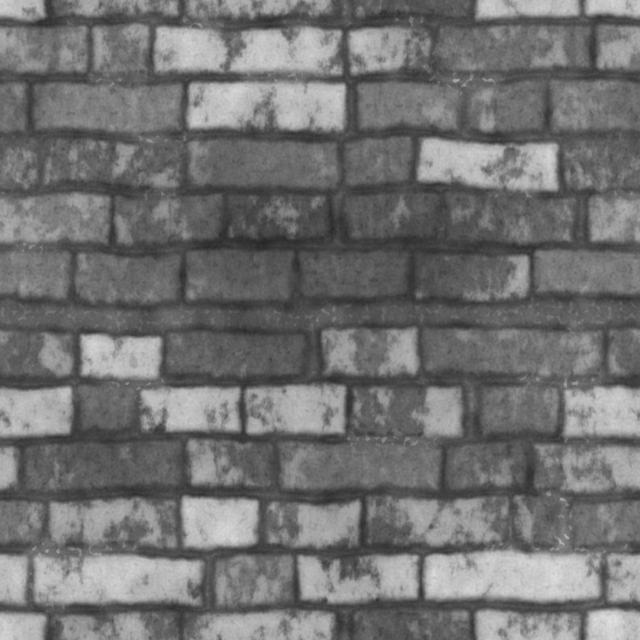
A Shadertoy shader for this texture:

```glsl
// Old grey brick wall: eleven uneven courses with one thick mortar bed,
// bricks as rounded boxes between jittered joints, and worn whitewash,
// soot and grain made from gradient noise that wraps at the canvas edges.

const float ROWS = 11.0;
const float PITCH = 0.0877;       // height of one course
const float BED_TOP = 0.525;      // upper side of the thick mortar bed
const float TAU = 6.28319;

float hash(vec2 p) {
    return fract(sin(dot(p, vec2(12.9898, 78.233))) * 43758.5);
}

// Whole number x wrapped to 0 .. n - 1, safe against rounding
vec2 wrap(vec2 x, vec2 n) {
    return x - n * floor((x + 0.5) / n);
}

// Slope of one lattice corner seen from offset d
float corner(vec2 id, vec2 period, vec2 d) {
    float angle = TAU * hash(wrap(id, period));
    return dot(vec2(cos(angle), sin(angle)), d);
}

// Gradient noise around 0.5 that wraps after "period" cells
float noise(vec2 uv, vec2 period) {
    vec2 p = uv * period;
    vec2 i = floor(p), f = p - i, e = vec2(1.0, 0.0);
    vec2 s = f * f * f * (f * (f * 6.0 - 15.0) + 10.0);
    float low = mix(corner(i, period, f), corner(i + e, period, f - e), s.x);
    float high = mix(corner(i + e.yx, period, f - e.yx), corner(i + 1.0, period, f - 1.0), s.x);
    return 0.5 + 0.8 * mix(low, high, s.y);
}

float fbm(vec2 uv, vec2 period) {
    float sum = 0.0, weight = 0.533;
    for (int k = 0; k < 4; k++) {
        sum += weight * noise(uv, period);
        period *= 2.0;
        weight *= 0.5;
    }
    return sum;
}

float roundBox(vec2 p, vec2 halfSize, float radius) {
    vec2 q = abs(p) - halfSize + radius;
    return length(max(q, 0.0)) + min(max(q.x, q.y), 0.0) - radius;
}

// Joint number i of a course: x = place in brick units, y = half its width
vec2 joint(float i, float row, float count) {
    vec2 id = vec2(wrap(vec2(i), vec2(count)).x, row);
    float wide = smoothstep(0.85, 1.0, hash(id + 57.0));
    return vec2(i + 0.6 * (hash(id + 13.0) - 0.5), 0.004 + 0.010 * wide);
}

// Nearest brick of a course: distance, height on its face (-1 to 1), id
vec4 brick(vec2 p, float row) {
    float count = (row == 7.0 || row == 9.0) ? 6.0 : 5.0;
    float u = p.x * count + 0.4 + 0.2 * hash(vec2(row, 4.0));
    float i = floor(u);
    if (u < joint(i, row, count).x) i -= 1.0;
    else if (u > joint(i + 1.0, row, count).x) i += 1.0;
    vec2 a = joint(i, row, count), b = joint(i + 1.0, row, count);
    float left = a.x / count + a.y, right = b.x / count - b.y;
    vec2 id = vec2(wrap(vec2(i), vec2(count)).x, row);

    vec2 halfSize = vec2(0.5 * (right - left), 0.5 * PITCH - 0.0050);
    halfSize.y -= 0.003 * hash(id + 31.0);
    float y = fract(p.y - (row + 0.5) * PITCH + 0.5) - 0.5;
    vec2 q = vec2(u / count - 0.5 * (left + right), y);
    q.y += 0.05 * (hash(id + 71.0) - 0.5) * q.x + 0.005 * (hash(id + 83.0) - 0.5);
    return vec4(roundBox(q, halfSize, 0.007), q.y / halfSize.y, id);
}

// Whitewashed, sooty brick face
float faceTone(vec2 uv, vec4 b, float soot, float grain) {
    float wear = hash(b.zw + 5.0);
    float patches = fbm(uv, vec2(18.0, 13.0));
    float flakes = fbm(uv, vec2(60.0, 44.0));
    float cover = 0.68 * patches + 0.32 * flakes;
    float limit = mix(0.60, 0.30, pow(wear, 1.2)) + 0.12 * soot;
    float paint = smoothstep(-0.09, 0.09, cover - limit);

    float clay = mix(0.38, 0.49, hash(b.zw + 19.0)) + 0.18 * (flakes - 0.5);
    float wash = mix(0.53, 0.78, smoothstep(0.15, 1.0, wear));
    wash += 0.26 * (patches - 0.5) + 0.08 * (flakes - 0.5);
    float tone = mix(clay, wash, paint) + 0.06 * (grain - 0.5);

    // Small pits, lit upper rim and shaded lower rim
    tone -= 0.05 * smoothstep(0.66, 0.86, noise(uv, vec2(100.0, 88.0)));
    float rim = smoothstep(-0.010, -0.002, b.x);
    tone += 0.05 * rim * smoothstep(0.4, 0.95, b.y);
    tone -= 0.07 * rim * smoothstep(-0.3, -0.95, b.y);
    return tone * mix(0.84, 1.0, smoothstep(0.0, -0.014, b.x)) * (1.0 - 0.24 * soot);
}

// Dark grainy mortar with a few crumbs and splashes of lime
float mortarTone(vec2 uv, float d, float grain) {
    float tone = mix(0.26, 0.38, smoothstep(0.001, 0.018, d));
    tone += 0.24 * (fbm(uv, vec2(20.0)) - 0.5) + 0.05 * (grain - 0.5);
    float crumbs = smoothstep(0.56, 0.84, noise(uv, vec2(116.0)));
    float lime = smoothstep(0.56, 0.70, fbm(uv + 0.37, vec2(6.0, 5.0)));
    return tone + crumbs * (0.07 * smoothstep(0.004, 0.014, d) + 0.16 * lime) + 0.12 * lime;
}

void mainImage(out vec4 fragColor, in vec2 fragCoord) {
    vec2 uv = fragCoord / iResolution.xy;

    // Sagging courses, measured upward from the thick bed
    vec2 p = uv;
    p.y += 0.018 * (noise(uv, vec2(7.0, 5.0)) - 0.5);
    p.x += 0.007 * (noise(uv + 0.21, vec2(14.0, 18.0)) - 0.5);
    p.y = fract(p.y - BED_TOP);

    // Closest brick among this course and its neighbours
    float row = floor(p.y / PITCH);
    vec4 nearest = vec4(1.0);
    for (float k = -1.0; k <= 1.0; k++) {
        vec4 b = brick(p, wrap(vec2(row + k), vec2(ROWS)).x);
        if (b.x < nearest.x) nearest = b;
    }
    nearest.x += 0.009 * (fbm(uv, vec2(36.0)) - 0.5);   // chipped edges

    // Soot gathers around the middle and in broad clouds
    vec2 wave = 0.5 + 0.5 * cos(TAU * (uv - vec2(0.5, 0.48)));
    float soot = 0.75 * wave.x * wave.x * wave.y + 0.7 * smoothstep(0.48, 0.75, fbm(uv, vec2(4.0)));

    float grain = noise(uv, vec2(200.0));
    float face = faceTone(uv, nearest, soot, grain);
    float mortar = mortarTone(uv, nearest.x, grain) * (1.0 - 0.22 * soot);
    float tone = mix(mortar, face, smoothstep(0.0045, -0.0060, nearest.x));
    fragColor = vec4(vec3(clamp(tone + 0.01, 0.0, 1.0)), 1.0);
}
```
